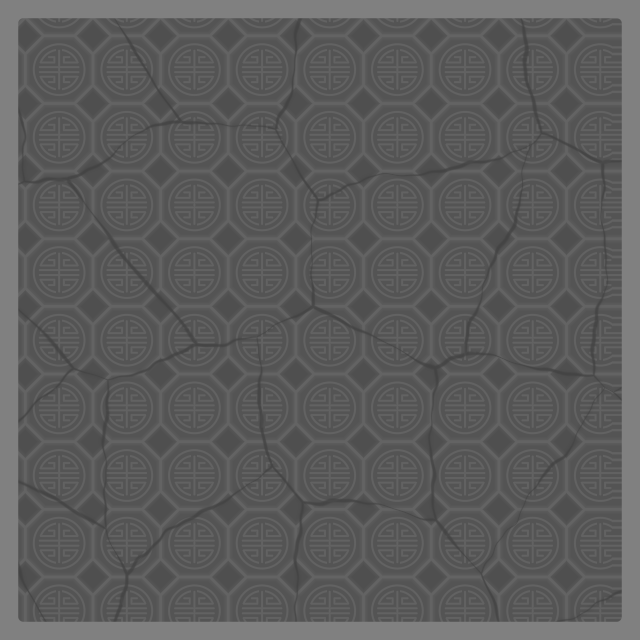
This pattern is drawn by a Shadertoy shader. Its source:

```glsl
const float PITCH = 0.1057;
const vec2 FIRST_CENTER = vec2(0.0924, 0.0456);
const float STRETCH_X = 0.957;

float stroke(float dist, float halfWidth, float aa) {
    return 1.0 - smoothstep(halfWidth - aa, halfWidth + aa, dist);
}

float segment(vec2 p, vec2 a, vec2 b) {
    vec2 ab = b - a;
    return length(p - a - ab * clamp(dot(p - a, ab) / dot(ab, ab), 0.0, 1.0));
}

float roundedBox(vec2 p, float halfSize, float radius) {
    vec2 d = abs(p) - halfSize + radius;
    return length(max(d, 0.0)) + min(max(d.x, d.y), 0.0) - radius;
}

vec2 hash2(vec2 p) {
    return fract(sin(vec2(dot(p, vec2(127.1, 311.7)), dot(p, vec2(269.5, 183.3)))) * 43758.55);
}

// Outlines of octagons with diamonds at the cell corners
float latticeDistance(vec2 corner, float diamond) {
    float reach = corner.x + corner.y - diamond;
    float edge = reach > 0.0 ? min(corner.x, corner.y) : 1.0;
    return min(abs(reach) * 0.7071, edge);
}

// Round emblem, mirrored across both axes
float emblemDistance(vec2 q) {
    vec2 p = abs(q);
    float r = length(p);
    float d = abs(r - 0.375);
    float arc = p.x > 0.045 && p.y > 0.1 ? abs(r - 0.293) : 1.0;
    d = min(d, arc);
    d = min(d, segment(p, vec2(0.0), vec2(0.0, 0.28)));
    d = min(d, segment(p, vec2(0.0, 0.037), vec2(0.285, 0.037)));
    d = min(d, segment(p, vec2(0.07, 0.105), vec2(0.27, 0.105)));
    d = min(d, segment(p, vec2(0.07, 0.105), vec2(0.07, 0.185)));
    return min(d, segment(p, vec2(0.07, 0.185), vec2(0.15, 0.185)));
}

// Layered sines bend the cracks
vec2 wobble(vec2 p) {
    vec2 bend = vec2(0.0);
    float amp = 0.007;
    float freq = 19.0;
    for (int i = 0; i < 4; i++) {
        bend += amp * sin(freq * p.yx + vec2(1.7, 4.1) * float(i + 1) + 0.6 * freq * p);
        amp *= 0.48;
        freq *= 2.1;
    }
    return bend;
}

// Distance to the nearest border between cellular noise regions
float crackDistance(vec2 p) {
    vec2 cell = floor(p);
    vec2 nearest = vec2(0.0);
    float best = 8.0;
    for (int j = -1; j <= 1; j++) {
        for (int i = -1; i <= 1; i++) {
            vec2 id = cell + vec2(i, j);
            vec2 offset = id + hash2(id) - p;
            float d = dot(offset, offset);
            if (d < best) {
                best = d;
                nearest = offset;
            }
        }
    }
    float border = 8.0;
    for (int j = -2; j <= 2; j++) {
        for (int i = -2; i <= 2; i++) {
            vec2 id = cell + vec2(i, j);
            vec2 offset = id + hash2(id) - p;
            vec2 gap = offset - nearest;
            if (dot(gap, gap) > 0.0001)
                border = min(border, dot(0.5 * (offset + nearest), normalize(gap)));
        }
    }
    return border;
}

float tileShade(vec2 uv, float aa) {
    vec2 p = (vec2(min(uv.x, STRETCH_X), uv.y) - FIRST_CENTER) / PITCH;
    vec2 q = fract(p + 0.5) - 0.5;
    vec2 corner = 0.5 - abs(q);
    float lattice = latticeDistance(corner, 0.27);
    float inDiamond = stroke(corner.x + corner.y, 0.27, aa);
    float shade = mix(0.328, 0.308, inDiamond);
    // Soft raised shoulders under the crisp ridges
    shade += 0.027 * (1.0 - smoothstep(0.02, 0.085, lattice));
    shade = mix(shade, 0.388, stroke(lattice, 0.021, aa));
    return mix(shade, 0.384, stroke(emblemDistance(q), 0.015, aa));
}

void mainImage(out vec4 fragColor, in vec2 fragCoord) {
    float size = min(iResolution.x, iResolution.y);
    vec2 uv = (fragCoord - 0.5 * iResolution.xy) / size + 0.5;
    float aa = 0.7 / size;

    float shade = tileShade(uv, aa / PITCH);

    // Cracks of uneven width
    float density = 4.0;
    float crack = crackDistance((uv + wobble(uv)) * density + 3.0) / density;
    float width = 0.0016 + 0.0011 * sin(uv.x * 31.0 + 2.0 * sin(uv.y * 23.0));
    shade = mix(shade, 0.27, 0.75 * stroke(crack, width, aa + 0.0006));
    shade -= 0.012 * (1.0 - smoothstep(0.0, 0.007, crack));

    // Plain frame around the panel
    float panel = stroke(roundedBox(uv - 0.5, 0.4715, 0.008), 0.0, aa);
    fragColor = vec4(vec3(mix(0.5, shade, panel)), 1.0);
}
```
